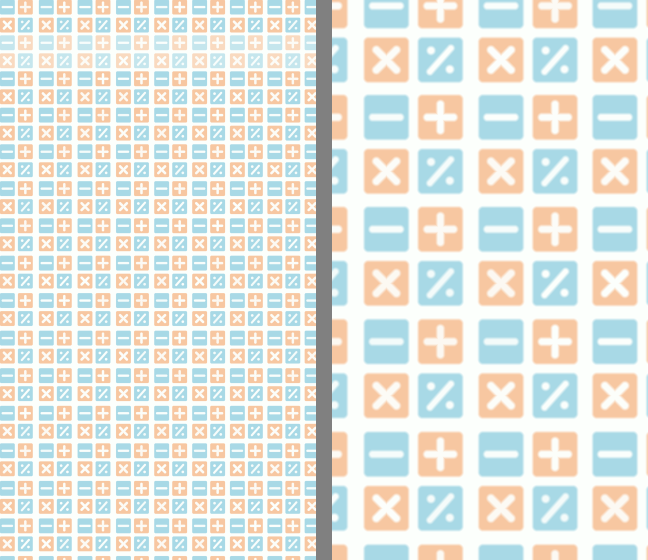
Left, the full canvas; right, a detail of the centre.
Write a Shadertoy shader that draws this pattern.

```glsl
// Rows of rounded blue and peach tiles with minus, plus, times and percent signs.

float hash(vec2 p) {
    return fract(sin(dot(p, vec2(12.99, 78.23))) * 43758.5);
}

float roundedBox(vec2 p, vec2 halfSize, float radius) {
    vec2 q = abs(p) - halfSize + radius;
    return length(max(q, 0.0)) + min(max(q.x, q.y), 0.0) - radius;
}

// Bar with round ends, centred on the origin, reaching to +tip and -tip
float bar(vec2 p, vec2 tip, float radius) {
    float t = clamp(dot(p, tip) / dot(tip, tip), -1.0, 1.0);
    return length(p - tip * t) - radius;
}

float minusSign(vec2 p) { return bar(p, vec2(6.3, 0.0), 1.6); }

float plusSign(vec2 p) {
    return min(bar(p, vec2(6.0, 0.0), 1.7), bar(p, vec2(0.0, 6.0), 1.7));
}

float timesSign(vec2 p) {
    return min(bar(p, vec2(4.6), 1.75), bar(p, vec2(4.6, -4.6), 1.75));
}

float percentSign(vec2 p) {
    float dots = min(length(p - vec2(-4.3, 4.3)), length(p - vec2(4.3, -4.3))) - 1.8;
    return min(bar(p, vec2(4.8, 5.4), 1.45), dots);
}

// Uneven spacing: departure from an even grid, by column and by row
float columnDrift(float i) { return -0.17 * i * i; }

float rowDrift(float j) {
    return 0.1 * j * j + 1.3 - 2.1 * cos((j - 2.0) * 0.33);
}

float cover(float d, float softness) {
    return smoothstep(softness, -softness, d);
}

void mainImage(out vec4 fragColor, in vec2 fragCoord) {
    // Canvas is 768 units high, measured down from the top left
    float unit = 768.0 / iResolution.y;
    vec2 p = vec2(fragCoord.x, iResolution.y - fragCoord.y) * unit;
    float softness = max(0.9, 0.6 * unit);

    // Nearest group of four tiles, allowing for the drift
    vec2 guess = (p - 22.0) / vec2(52.2, 50.7);
    vec2 drift = vec2(columnDrift(guess.x), rowDrift(guess.y));
    vec2 group = round((p - 22.4 - drift) / vec2(53.6, 49.2));
    vec2 centre = 22.4 + group * vec2(53.6, 49.2)
                + vec2(columnDrift(group.x), rowDrift(group.y));
    vec2 local = p - centre;

    // Quadrant within the group, then coordinates within its tile, y up
    vec2 side = vec2(local.x < 0.0 ? -1.0 : 1.0, local.y < 0.0 ? -1.0 : 1.0);
    vec2 q = (local - side * 12.35) * vec2(1.0, -1.0);

    float sign;
    if (side.y < 0.0) sign = side.x < 0.0 ? minusSign(q) : plusSign(q);
    else              sign = side.x < 0.0 ? timesSign(q) : percentSign(q);

    vec3 paper = vec3(0.99, 1.0, 0.99);
    vec3 blue = vec3(0.66, 0.85, 0.90);
    vec3 peach = vec3(0.97, 0.78, 0.63);
    vec3 tileColour = side.x * side.y > 0.0 ? blue : peach;

    // One washed-out band, and slight differences in how clear each sign is
    float ink = group.y == 1.0 ? 0.66 : 1.0;
    float clarity = 0.88 + 0.12 * hash(group * 2.0 + side);

    float tile = cover(roundedBox(q, vec2(10.2), 2.0), softness);
    float glyph = cover(sign, softness) * clarity;
    fragColor = vec4(mix(paper, tileColour, tile * ink * (1.0 - glyph)), 1.0);
}
```
